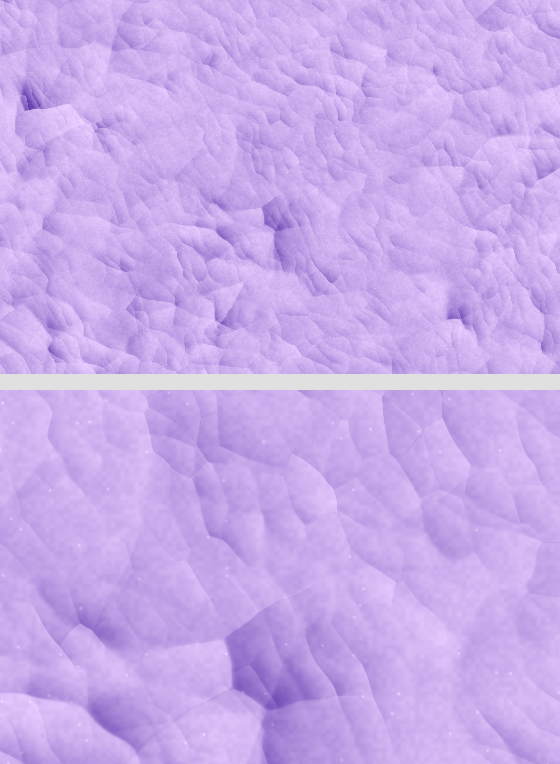
Top: the whole. Bottom: its middle third, enlarged.
This texture is drawn by a WebGL 2 fragment shader. Its source:

```glsl
#version 300 es
precision highp float;
// Crumpled lilac paper under a slanting light. Each fold layer is a softened
// cellular field of randomly tilted, stretched facets: ramps across facets and
// abrupt turns at creases. Clouds, fibre grain and pale specks finish it.

uniform vec2 u_resolution;
out vec4 fragColor;

const vec3 PAPER = vec3(0.800, 0.680, 0.932);   // colour of flat paper
const vec3 TONE_TINT = vec3(1.0, 1.08, 0.62);   // channel response to light
const vec2 LIGHT = vec2(0.78, 0.62);
const int LAYERS = 4;
const float BASE_FREQ = 4.4;      // facets per canvas height, largest layer
const float FREQ_STEP = 1.8;
const float COARSE_AMP = 0.055;
const float FOLD_AMP = 0.105;
const float TILT = 0.4;           // random brightness of whole facets
const float AXIS_SPREAD = 1.7;    // random turn of the ramp in each facet
const vec2 STRETCH = vec2(1.35, 0.72);
const float SOFT_FOLD = 9.0;
const float SHARP_FOLD = 75.0;
const float CREASE_DARK = 0.035;
const float CREASE_PALE = 0.045;
const float WARP = 0.06;
const float CLOUD_AMP = 0.025;
const float GRAIN_AMP = 0.044;
const float SPECK_AMP = 0.08;
const float SPECK_FREQ = 115.0;

vec3 hash3(vec2 p) {
    vec3 q = fract(p.xyx * vec3(0.1031, 0.1030, 0.0973));
    q += dot(q, q.yxz + 33.33);
    return fract((q.xxy + q.yzz) * q.zyx);
}

float noise(vec2 p) {
    vec2 i = floor(p), f = fract(p);
    f = f * f * (3.0 - 2.0 * f);
    float low = mix(hash3(i).x, hash3(i + vec2(1, 0)).x, f.x);
    float high = mix(hash3(i + vec2(0, 1)).x, hash3(i + vec2(1, 1)).x, f.x);
    return mix(low, high, f.y);
}

vec2 noise2(vec2 p) {
    return vec2(noise(p), noise(p + vec2(41.3, 17.9))) - 0.5;
}

mat2 rotation(float a) {
    float c = cos(a), s = sin(a);
    return mat2(c, s, -s, c);
}

// x: slope toward the light, y: crease strength (1 on a fold, 0 on a facet)
vec2 folds(vec2 p, vec2 light, float sharpness) {
    vec2 cell = floor(p);
    float total = 0.0, squares = 0.0, slope = 0.0;
    for (int y = -1; y <= 1; y++)
    for (int x = -1; x <= 1; x++) {
        vec2 id = cell + vec2(x, y);
        vec3 h = hash3(id + 57.0);
        vec2 away = p - id - 0.05 - 0.9 * h.xy;
        // The offset keeps the weights in a safe numeric range
        float w = exp(-sharpness * (dot(away, away) - 0.35));
        vec2 axis = light + AXIS_SPREAD * (hash3(id + 131.0).xy - 0.5);
        total += w;
        squares += w * w;
        slope += w * (dot(axis, away) + TILT * (h.z - 0.5));
    }
    float share = squares / max(total * total, 1e-36);
    return vec2(slope / max(total, 1e-18), clamp(2.0 - 2.0 * share, 0.0, 1.0));
}

float crumple(vec2 p) {
    float tone = 0.0, freq = BASE_FREQ;
    for (int i = 0; i < LAYERS; i++) {
        float n = float(i);
        // Every layer fades in and out, and folds vary from soft to crisp
        float amp = i == 0 ? COARSE_AMP : FOLD_AMP * exp2(-0.3 * (n - 1.0));
        vec2 shift = vec2(13.7, 29.1) * (n + 1.0);
        float presence = smoothstep(0.2, 0.8, noise(p * freq * 0.5 + shift));
        float crisp = smoothstep(0.2, 0.65, noise(p * freq * 0.8 + shift.yx));
        mat2 turn = rotation(0.4 + 0.75 * n);
        vec2 q = STRETCH * (turn * p) * freq + shift;
        vec2 fold = folds(q, turn * LIGHT, mix(SOFT_FOLD, SHARP_FOLD, crisp));
        tone += amp * mix(0.3, 1.1, presence) * fold.x;
        // Thin worn lines: mostly shadow, in places a pale rubbed ridge
        float line = pow(fold.y, 4.0) * crisp * presence;
        float pale = smoothstep(0.5, 0.75, noise(p * freq * 1.3 + shift + 5.0));
        tone += (i == 0 ? 0.4 : 1.0) * line * mix(-CREASE_DARK, CREASE_PALE, pale);
        freq *= FREQ_STEP;
    }
    return tone;
}

float specks(vec2 p) {
    vec2 q = p * SPECK_FREQ;
    vec3 h = hash3(floor(q) + 211.0);
    float d = length(fract(q) - 0.25 - 0.5 * h.xy);
    return step(0.965, h.z) * (1.0 - smoothstep(0.05, 0.25, d));
}

void main() {
    vec2 uv = gl_FragCoord.xy / u_resolution;
    vec2 p = gl_FragCoord.xy / u_resolution.y;

    // Bend the creases so that they run unevenly
    vec2 bent = p + WARP * noise2(p * 4.0) + 0.3 * WARP * noise2(p * 15.0)
              + 0.1 * WARP * noise2(p * 40.0);
    float tone = crumple(bent);

    // Broad light falloff and soft clouds
    tone += 0.02 * (uv.y - 0.5) + 0.01 * (uv.x - 0.5);
    tone += CLOUD_AMP * (noise(p * 2.3 + 7.0) - 0.5);

    // Deepen shadows and hold back highlights
    tone = tone < 0.0 ? tone - 3.0 * tone * tone : tone / (1.0 + 4.0 * tone);

    // Fibre grain and specks
    tone += GRAIN_AMP * (noise(p * 240.0) - 0.5);
    tone += 0.4 * GRAIN_AMP * (noise(p * 95.0 + 3.0) - 0.5);
    tone += SPECK_AMP * specks(p);

    fragColor = vec4(clamp(PAPER + TONE_TINT * tone, 0.0, 1.0), 1.0);
}
```
